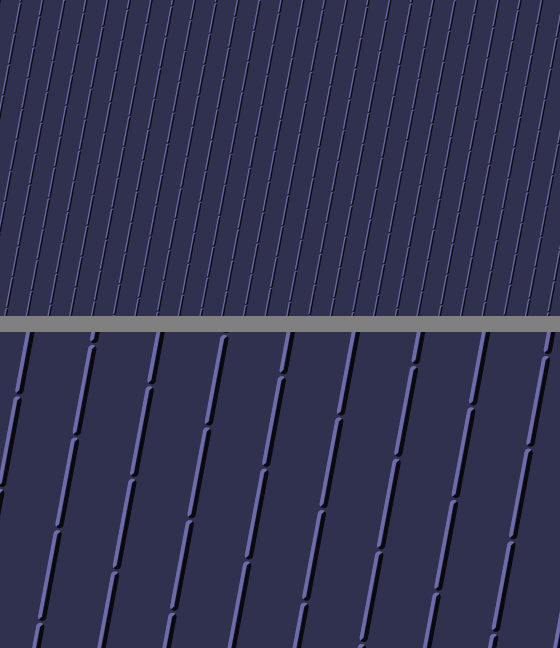
Top, the full canvas; bottom, a detail of the centre.
This pattern is drawn by a Shadertoy shader. Its source:

```glsl
// Slanted columns of thin raised rods, staggered end to end and lit from the upper left.

// Lengths are fractions of the canvas height.
const float SLANT = 0.185;            // lean from vertical, radians
const float COLUMN_GAP = 0.06751;     // distance between neighbouring columns
const float ROD_PITCH = 0.09938;      // distance between rods along a column
const float STAGGER = 0.03165;        // shift along the slant per column
const float ROD_RADIUS = 0.0044;
const float END_GAP = 0.0022;         // space between rod ends
const float SOFTNESS = 0.65;          // half width of an edge, in pixels
const float RIDGE_SHIFT = 0.0002;     // moves the ridge toward the light
const vec2 ORIGIN = vec2(0.0654, 0.0084); // first joint, from the upper left
const vec2 LIGHT_DIR = vec2(-0.8, -0.6);  // toward the light, across and along a rod

const vec3 GROUND = vec3(0.19, 0.19, 0.31);
const vec3 LIT = vec3(0.425, 0.425, 0.675);
const vec3 SHADE = vec3(0.035, 0.035, 0.058);

// Coordinates across and down the slanted columns.
vec2 toSlant(vec2 p) {
    float c = cos(SLANT), s = sin(SLANT);
    return vec2(dot(p, vec2(c, s)), dot(p, vec2(-s, c)));
}

// Position relative to the centre of the nearest rod.
vec2 rodCell(vec2 p) {
    float column = floor(p.x / COLUMN_GAP + 0.5);
    float across = p.x - column * COLUMN_GAP;
    float along = p.y - column * STAGGER;
    return vec2(across, (fract(along / ROD_PITCH) - 0.5) * ROD_PITCH);
}

// Offset from the closest point on the rod's core segment.
vec2 coreOffset(vec2 p) {
    float halfCore = 0.5 * (ROD_PITCH - END_GAP) - ROD_RADIUS;
    return vec2(p.x, p.y - clamp(p.y, -halfCore, halfCore));
}

void mainImage(out vec4 fragColor, in vec2 fragCoord) {
    float pixel = 1.0 / iResolution.y;
    float blur = SOFTNESS * pixel;
    vec2 p = fragCoord * pixel;
    p.y = 1.0 - p.y;

    vec2 offset = coreOffset(rodCell(toSlant(p - ORIGIN)));

    // Bright flank facing the light, dark flank behind it
    float facing = dot(offset, LIGHT_DIR) - RIDGE_SHIFT;
    vec3 rod = mix(SHADE, LIT, smoothstep(-blur, blur, facing));

    // Soft outline over the flat ground
    float dist = length(offset) - ROD_RADIUS;
    float cover = 1.0 - smoothstep(-blur, blur, dist);
    fragColor = vec4(mix(GROUND, rod, cover), 1.0);
}
```
